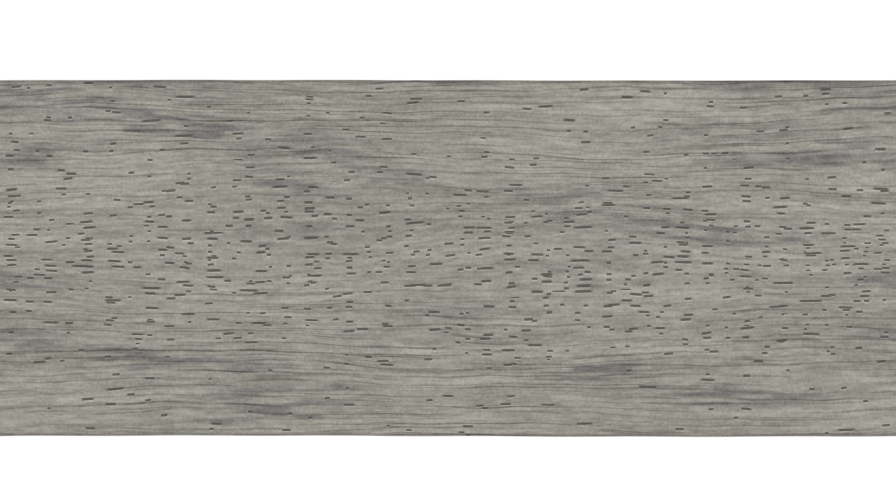
Give the GLSL for this texture, as a WebGL 2 fragment shader.

```glsl
#version 300 es
precision highp float;
// Draws a weathered grey wooden board with fine horizontal grain on white.

uniform vec2 u_resolution;
out vec4 fragColor;

const float TAU = 6.2832;

float hash(vec2 cell, float seed) {
    vec3 h = fract(vec3(cell.xyx) * vec3(0.1031, 0.1030, 0.0973) + seed * 0.137);
    h += dot(h, h.yzx + 33.33);
    return fract((h.x + h.y) * h.z);
}

// Value noise that wraps after a whole number of cells.
float wrapNoise(vec2 p, vec2 period, float seed) {
    vec2 cell = floor(p);
    vec2 f = fract(p);
    f = f * f * (3.0 - 2.0 * f);
    vec2 a = mod(cell, period);
    vec2 b = mod(cell + 1.0, period);
    float low = mix(hash(a, seed), hash(vec2(b.x, a.y), seed), f.x);
    float high = mix(hash(vec2(a.x, b.y), seed), hash(b, seed), f.x);
    return mix(low, high, f.y);
}

// Noise centred on zero, with the given cell counts across the canvas.
float streaks(vec2 uv, vec2 cells, float seed) {
    return wrapNoise(uv * cells, cells, seed) - 0.5;
}

// Layered sines bend the grain; whole frequencies keep it seamless.
float grainBend(vec2 uv) {
    float x = uv.x * TAU;
    float y = uv.y * TAU;
    return 0.007 * sin(x + 2.0 * y + 0.6) + 0.004 * sin(2.0 * x - 3.0 * y)
         + 0.0016 * sin(5.0 * x + 4.0 * y) + 0.0008 * sin(13.0 * x + 7.0 * y);
}

// One thin, broken, wandering line in each row.
float grainLines(vec2 uv, float rows, float pieces, float width, float pixel, float seed) {
    float row = floor(uv.y * rows);
    float wander = wrapNoise(vec2(uv.x * 9.0, row), vec2(9.0, rows), seed);
    float offset = fract(uv.y * rows) - mix(0.28, 0.72, wander);
    float breaks = wrapNoise(vec2(uv.x * pieces, row), vec2(pieces, rows), seed + 3.0);
    float strength = smoothstep(0.35, 0.8, breaks);
    float dist = abs(offset) / rows;
    return strength * (1.0 - smoothstep(width - 0.5 * pixel, width + pixel, dist));
}

// Cellular pores: x is the dark slit, y the pale lip below it.
vec2 pores(vec2 uv, vec2 cells, float density, float aspect, float pixel, float seed) {
    vec2 cell = mod(floor(uv * cells), cells);
    float size = hash(cell, seed);
    vec2 centre = 0.5 + 0.2 * (vec2(hash(cell, seed + 1.0), hash(cell, seed + 2.0)) - 0.5);
    vec2 d = (fract(uv * cells) - centre) / cells * vec2(aspect, 1.0);
    float halfLength = mix(0.1, 0.36, size * size) / cells.x * aspect;
    d.y += d.x * 0.12 * (hash(cell, seed + 4.0) - 0.6);
    float taper = 1.0 - smoothstep(0.55, 1.0, abs(d.x) / halfLength);
    float width = 0.0011 + 0.0007 * size;
    float slit = 1.0 - smoothstep(width - 0.5 * pixel, width + pixel, abs(d.y));
    float lip = 1.0 - smoothstep(0.0, 0.003, abs(d.y + 0.0038));
    float present = step(hash(cell, seed + 5.0), density);
    return vec2(slit, lip) * taper * present;
}

void main() {
    vec2 uv = gl_FragCoord.xy / u_resolution;
    float pixel = 1.0 / u_resolution.y;
    float aspect = u_resolution.x / u_resolution.y;
    vec2 grain = uv + vec2(0.0, grainBend(uv));

    // Broad bands, long fibres and fine surface grit.
    float tone = 0.035 * streaks(grain, vec2(3.0, 11.0), 1.0)
               + 0.055 * streaks(grain, vec2(7.0, 62.0), 2.0)
               + 0.075 * streaks(grain, vec2(24.0, 150.0), 3.0)
               + 0.075 * streaks(grain, vec2(90.0, 230.0), 4.0)
               + 0.060 * streaks(uv, vec2(420.0, 260.0), 5.0);

    // Cool smudges, broken up by the fibres.
    float patches = streaks(grain, vec2(6.0, 19.0), 6.0) + 0.5;
    float fibres = streaks(grain, vec2(26.0, 115.0), 7.0) + 0.5;
    float smudge = smoothstep(0.52, 0.95, patches) * smoothstep(0.3, 0.85, fibres);

    // Long lines crowd the outer parts, short pores the middle.
    float fromMiddle = (uv.y - 0.49 - 0.02 * sin(uv.x * TAU)) / 0.13;
    float middle = exp(-fromMiddle * fromMiddle);
    float lines = 0.0;
    vec2 pore = vec2(0.0);
    for (int i = 0; i < 3; i++) {
        float k = float(i);
        lines += grainLines(grain, 47.0 + 17.0 * k, 7.0 + 6.0 * k, 0.0009, pixel, 11.0 + 7.0 * k)
               * (0.75 - 0.12 * k);
        vec2 cells = vec2(27.0 + 9.0 * k, 74.0 + 13.0 * k);
        float density = 0.05 + 0.27 * middle;
        pore = max(pore, pores(grain, cells, density, aspect, pixel, 41.0 + 9.0 * k));
    }
    lines = min(lines, 1.0) * (1.0 - 0.72 * middle);

    vec3 wood = vec3(0.603, 0.591, 0.559) + tone * vec3(1.0, 0.99, 0.95);
    wood -= smudge * vec3(0.125, 0.118, 0.098);
    wood -= lines * vec3(0.135, 0.135, 0.130);
    wood += pore.y * vec3(0.055, 0.053, 0.043);
    wood = mix(wood, vec3(0.29, 0.285, 0.275), pore.x * 0.75);

    // Board outline with a narrow shaded rim.
    float ripple = 0.0012 * sin(uv.x * TAU) + 0.0005 * sin(uv.x * TAU * 6.0);
    float inside = min(uv.y - 0.121 - ripple, 0.838 + 0.5 * ripple - uv.y);
    wood *= 1.0 - 0.16 * (1.0 - smoothstep(0.002, 0.008, inside));
    float board = smoothstep(-pixel, pixel, inside);
    fragColor = vec4(mix(vec3(1.0), wood, board), 1.0);
}
```
